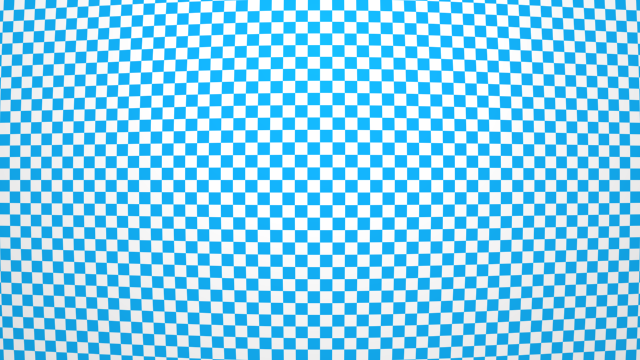
Write a WebGL 2 fragment shader that draws this pattern.

```glsl
#version 300 es
precision highp float;

uniform vec2 u_resolution;
out vec4 fragColor;

// Lengths are in half canvas heights, measured from the centre
const float CELL_SIZE = 0.0699;
const float BULGE = 0.051;
const float BULGE_LIMIT = 0.2;
const float EDGE_SOFTNESS = 0.6;

const vec3 BLUE = vec3(0.075, 0.695, 0.975);
const vec3 WHITE = vec3(1.0);

const vec2 LIGHT_POSITION = vec2(0.0, 0.75);
const float LIGHT_PEAK = 1.09;
const float LIGHT_FALLOFF = 0.09;

// Barrel distortion: cells shrink away from the centre
vec2 bulge(vec2 p) {
    float r2 = dot(p, p);
    return p * (1.0 + BULGE * r2 / (1.0 + BULGE_LIMIT * r2));
}

// Smooth-edged checkerboard: 0 on even cells, 1 on odd cells
float checker(vec2 cell) {
    vec2 wave = abs(mod(cell - 0.5, 2.0) - 1.0) - 0.5;
    vec2 side = clamp(wave / (EDGE_SOFTNESS * fwidth(cell)), -1.0, 1.0);
    return 0.5 - 0.5 * side.x * side.y;
}

void main() {
    vec2 p = (2.0 * gl_FragCoord.xy - u_resolution) / u_resolution.y;
    float odd = checker(bulge(p) / CELL_SIZE);

    // Soft light from the upper middle; white saturates near it
    float light = LIGHT_PEAK - LIGHT_FALLOFF * distance(p, LIGHT_POSITION);
    vec3 litWhite = min(WHITE * light, 1.0);
    vec3 litBlue = min(BLUE * light, 1.0);

    fragColor = vec4(mix(litWhite, litBlue, odd), 1.0);
}
```
